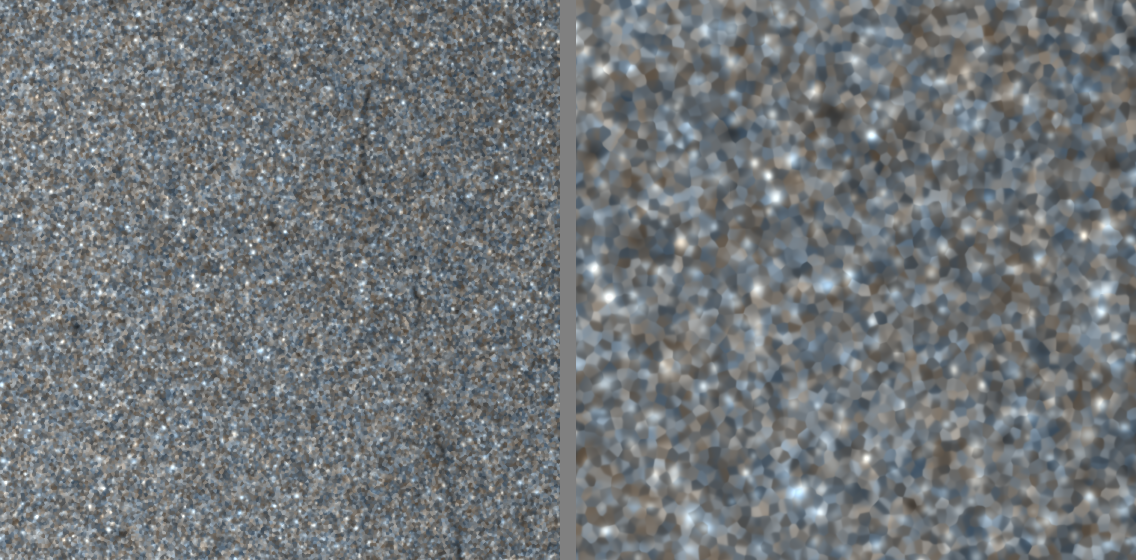
Left, the full canvas; right, a detail of the centre.
This texture is drawn by a Shadertoy shader. Its source:

```glsl
const vec3 STONE = vec3(0.422, 0.438, 0.448);
const vec3 WARM_SHIFT = vec3(1.0, 0.1, -0.8);
const vec3 GLINT = vec3(0.46, 0.49, 0.50);

vec3 hash3(vec2 cell, float seed) {
    vec3 q = fract(vec3(cell.xyx + seed) * vec3(0.1031, 0.1030, 0.0973));
    q += dot(q, q.yxz + 33.33);
    return fract((q.xxy + q.yzz) * q.zyx);
}

// Soft cellular mosaic: x is brightness, y is warmth, both centred on zero
vec2 grains(vec2 p, float density, float seed) {
    p *= density;
    vec2 home = floor(p), total = vec2(0.0);
    float weights = 0.0;
    for (int j = -1; j <= 1; j++)
    for (int i = -1; i <= 1; i++) {
        vec2 cell = home + vec2(i, j);
        vec2 offset = cell + hash3(cell, seed).xy - p;
        float w = exp(-7.0 * dot(offset, offset));
        total += w * (hash3(cell, seed + 71.0).xy - 0.5);
        weights += w;
    }
    return total / weights;
}

// Scattered soft spots: x is strength, y is warmth times strength
vec2 spots(vec2 p, float density, float chance, vec2 radii, float seed) {
    p *= density;
    vec2 home = floor(p), total = vec2(0.0);
    for (int j = -1; j <= 1; j++)
    for (int i = -1; i <= 1; i++) {
        vec2 cell = home + vec2(i, j);
        vec3 place = hash3(cell, seed), look = hash3(cell, seed + 37.0);
        vec2 offset = (p - cell - place.xy) * vec2(0.8 + 0.5 * look.z, 1.0);
        float radius = mix(radii.x, radii.y, look.x);
        float strength = step(place.z, chance) * mix(0.3, 1.0, look.y * look.y);
        strength *= exp(-dot(offset, offset) / (radius * radius));
        total += strength * vec2(1.0, look.z - 0.5);
    }
    return total;
}

// Slow uneven patches from layered sines
float mottle(vec2 p) {
    float sum = 0.0, amplitude = 0.5;
    for (int i = 0; i < 4; i++) {
        sum += amplitude * sin(p.x + 1.7 * sin(p.y)) * cos(p.y - 0.6 * p.x);
        p = mat2(1.5, 1.1, -1.1, 1.5) * p + 2.3;
        amplitude *= 0.65;
    }
    return sum;
}

float segmentDistance(vec2 p, vec2 a, vec2 b) {
    vec2 ab = b - a;
    return length(p - a - ab * clamp(dot(p - a, ab) / dot(ab, ab), 0.0, 1.0));
}

// Broken hairline crack running down the right side
float crack(vec2 p, float width) {
    p.x += 0.003 * sin(p.y * 95.0) + 0.002 * sin(p.y * 211.0 + 1.0);
    float d = segmentDistance(p, vec2(0.659, 0.86), vec2(0.646, 0.69));
    d = min(d, segmentDistance(p, vec2(0.646, 0.69), vec2(0.673, 0.59)));
    d = min(d, segmentDistance(p, vec2(0.746, 0.55), vec2(0.746, 0.41)));
    d = min(d, segmentDistance(p, vec2(0.750, 0.36), vec2(0.785, 0.21)));
    d = min(d, segmentDistance(p, vec2(0.785, 0.21), vec2(0.828, -0.02)));
    float broken = 0.65 + 0.35 * sin(p.y * 47.0 + 2.0 * sin(p.y * 23.0));
    return broken * exp(-d * d / (width * width));
}

void mainImage(out vec4 fragColor, in vec2 fragCoord) {
    vec2 uv = fragCoord / iResolution.xy;

    // Broad light: brighter at lower left, darker at upper right
    float light = 0.075 * (0.5 - uv.x) - 0.025 * (uv.y - 0.5);
    light += 0.016 * mottle(uv * 9.0);

    // Fine and coarse aggregate
    vec2 fine = grains(uv * vec2(1.08, 1.0), 175.0, 3.0);
    vec2 coarse = grains(uv, 92.0, 19.0);
    float relief = 0.62 * fine.x + 0.36 * coarse.x;
    vec3 color = (STONE + light) * exp(relief);
    color += WARM_SHIFT * (0.085 * fine.y + 0.065 * coarse.y);

    // Pale mineral glints, denser toward the left
    float chance = 0.40 - 0.16 * uv.x;
    vec2 glint = spots(uv, 62.0, chance, vec2(0.16, 0.30), 53.0);
    glint += 0.6 * spots(uv, 105.0, 0.22, vec2(0.22, 0.36), 11.0);
    color += GLINT * glint.x + WARM_SHIFT * 0.13 * glint.y;

    // Pits and crack
    float dark = 0.55 * spots(uv, 40.0, 0.16, vec2(0.16, 0.30), 87.0).x;
    dark += spots(uv, 8.0, 0.12, vec2(0.05, 0.10), 29.0).x;
    dark += 0.6 * crack(uv, 0.0055);
    color *= 1.0 - 0.65 * min(dark, 1.0);

    fragColor = vec4(clamp(color, 0.0, 1.0), 1.0);
}
```
